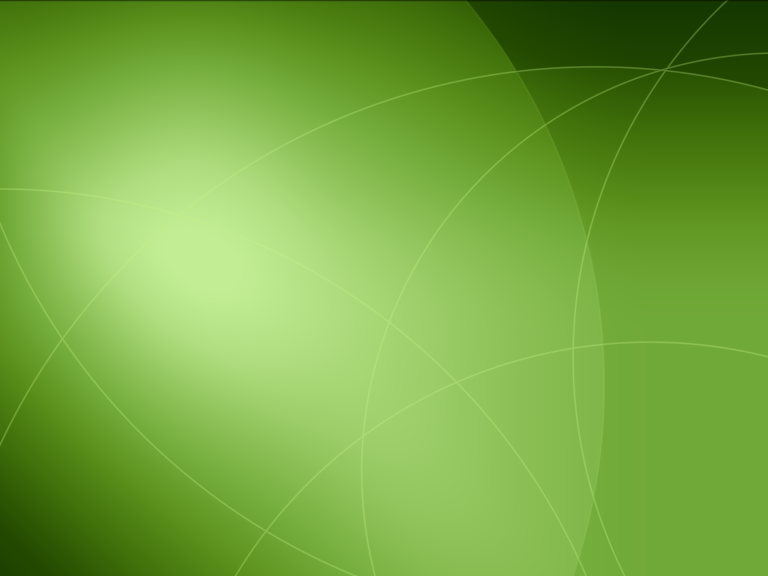
Reproduce this background procedurally as a Shadertoy shader.

```glsl
// Lengths are in canvas heights; tones run from 0 (deep) to 7 (bright).
const vec2 GLOW_CENTER = vec2(0.33, 0.627);
const vec2 GLOW_SIZE = vec2(0.252, 0.347);
const float GLOW_GAIN = 2.1;
const float TONE_CEILING = 5.5;
const float TONE_BLEND = 0.8;
const float RIGHT_SHADE = 1.2;
const float DISC_STEP = 0.45;
const float CORNER_STEP = 0.4;
const float LINE_WIDTH = 0.001;
const float LINE_GAIN = 0.32;
const float DISC_LINE_GAIN = 0.1;
const float TOP_RIM = 0.002;
const vec3 LINE_COLOR = vec3(0.78, 0.95, 0.52);

// Circles as center and radius
const vec3 DISC = vec3(0.002, 0.332, 1.047);
const vec3 DOME = vec3(1.033, -0.257, 1.141);
const int ARC_COUNT = 6;
const vec3 ARCS[ARC_COUNT] = vec3[](
    DOME,
    vec3(-0.003, -0.439, 1.111),
    vec3(1.046, 1.050, 1.134),
    vec3(1.846, 0.380, 0.851),
    vec3(1.354, 0.182, 0.726),
    vec3(1.128, -0.434, 0.840));

const int TONE_COUNT = 8;
const vec3 GREENS[TONE_COUNT] = vec3[](
    vec3(0.08, 0.22, 0.00), vec3(0.14, 0.29, 0.00),
    vec3(0.25, 0.44, 0.04), vec3(0.36, 0.57, 0.11),
    vec3(0.46, 0.68, 0.24), vec3(0.57, 0.77, 0.36),
    vec3(0.68, 0.86, 0.49), vec3(0.76, 0.93, 0.58));

float circleDistance(vec2 p, vec3 circle) {
    return length(p - circle.xy) - circle.z;
}

float smoothMin(float a, float b, float k) {
    float h = max(k - abs(a - b), 0.0) / k;
    return min(a, b) - 0.25 * h * h * k;
}

vec3 greenRamp(float tone) {
    vec3 color = GREENS[0];
    for (int i = 1; i < TONE_COUNT; i++) {
        color = mix(color, GREENS[i], clamp(tone - float(i - 1), 0.0, 1.0));
    }
    return color;
}

// Soft light that fades toward the top, the left and the lower left corner
float lightTone(vec2 p) {
    float depth = 1.0 - p.y;
    float topFade = 1.9 + 7.5 * depth;
    float cornerFade = 6.2 + 5.76 * (p.x - depth);
    float leftFade = 3.3 + 11.5 * p.x;
    float tone = smoothMin(topFade, TONE_CEILING, TONE_BLEND);
    tone = smoothMin(tone, cornerFade, TONE_BLEND);
    tone = smoothMin(tone, leftFade, TONE_BLEND);
    tone -= RIGHT_SHADE * smoothstep(0.61, 1.13, p.x);
    vec2 q = (p - GLOW_CENTER) / GLOW_SIZE;
    return tone + GLOW_GAIN * exp(-dot(q, q));
}

float lineMask(float distanceToEdge, float pixel) {
    return 1.0 - smoothstep(0.0, LINE_WIDTH + pixel, abs(distanceToEdge));
}

void mainImage(out vec4 fragColor, in vec2 fragCoord) {
    vec2 p = fragCoord / iResolution.y;
    float pixel = 1.0 / iResolution.y;

    // Darker steps outside the large disc and above the dome
    float discDistance = circleDistance(p, DISC);
    float outsideDisc = smoothstep(-pixel, pixel, discDistance);
    float outsideDome = smoothstep(-pixel, pixel, circleDistance(p, DOME));
    float tone = lightTone(p);
    tone -= outsideDisc * (DISC_STEP + CORNER_STEP * outsideDome);
    vec3 color = greenRamp(tone);

    // Fine arcs
    float lines = DISC_LINE_GAIN * lineMask(discDistance, pixel);
    for (int i = 0; i < ARC_COUNT; i++) {
        lines = max(lines, LINE_GAIN * lineMask(circleDistance(p, ARCS[i]), pixel));
    }
    color = mix(color, LINE_COLOR, lines);

    // Dark rim along the top
    color *= 1.0 - 0.5 * smoothstep(1.0 - TOP_RIM - pixel, 1.0, p.y);
    fragColor = vec4(color, 1.0);
}
```
